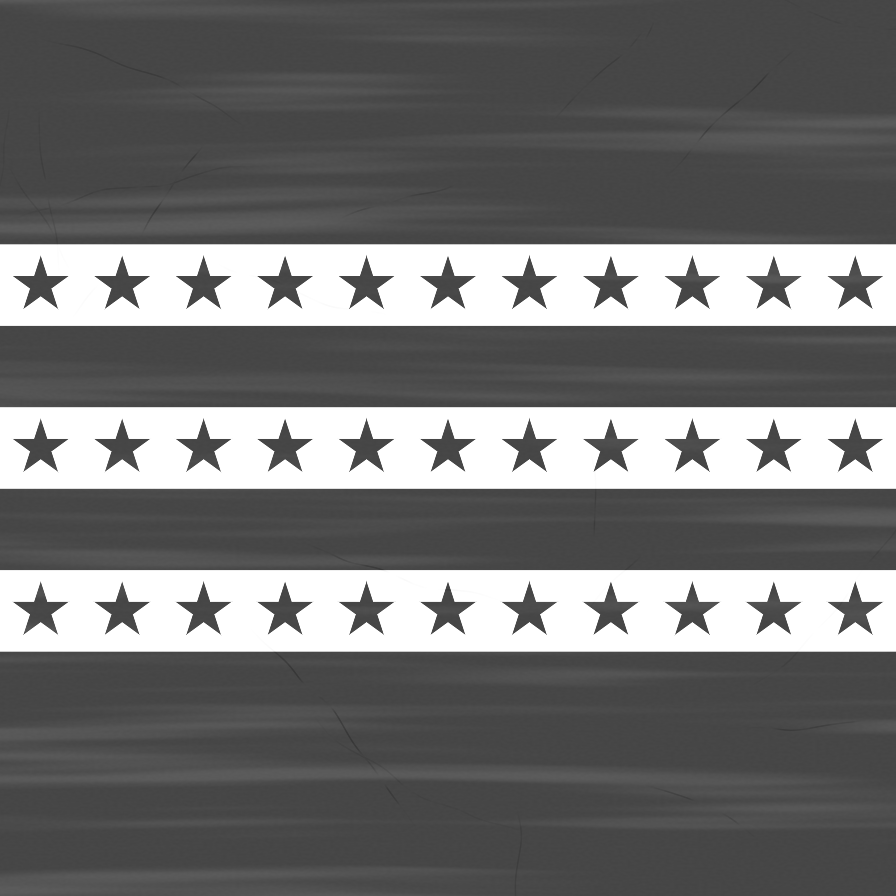
This pattern is drawn by a Shadertoy shader. Its source:

```glsl
// Three white bands with rows of cut-out stars on dark streaked, lightly scratched board.

const float TAU = 6.2831853;
const float CELLS = 11.0;         // cells along each side of the canvas
const float STAR_RADIUS = 0.361;  // in cells
const int SCRATCHES = 22;

float hash(vec2 p) {
    vec3 q = fract(p.xyx * vec3(0.1031, 0.1030, 0.0973));
    q += dot(q, q.yzx + 33.33);
    return fract((q.x + q.y) * q.z);
}

float cornerSlope(vec2 corner, vec2 offset) {
    float angle = TAU * hash(corner + 17.0);
    return dot(vec2(cos(angle), sin(angle)), offset);
}

float gradientNoise(vec2 p) {
    vec2 i = floor(p), f = p - i;
    vec2 u = f * f * f * (f * (f * 6.0 - 15.0) + 10.0);
    vec2 e = vec2(1.0, 0.0);
    float low = mix(cornerSlope(i, f), cornerSlope(i + e.xy, f - e.xy), u.x);
    float high = mix(cornerSlope(i + e.yx, f - e.yx), cornerSlope(i + e.xx, f - e.xx), u.x);
    return mix(low, high, u.y);
}

// Edge coverage of a signed distance, negative inside
float fill(float d, float pixel) {
    return 1.0 - smoothstep(-0.5 * pixel, 0.5 * pixel, d);
}

// Regular five-pointed star, one tip up
float starDistance(vec2 p, float radius) {
    float sector = TAU / 5.0;
    float angle = abs(mod(atan(p.x, p.y) + 0.5 * sector, sector) - 0.5 * sector);
    vec2 q = length(p) * vec2(sin(angle), cos(angle));
    float halfTip = TAU / 20.0;
    return dot(q - vec2(0.0, radius), vec2(cos(halfTip), sin(halfTip)));
}

// Long horizontal streaks with fine grain
float boardShade(vec2 p) {
    p.y += 0.008 * gradientNoise(p * vec2(1.7, 3.0) + 5.0);
    float streak = gradientNoise(p * vec2(1.3, 23.0) + 3.3)
        + 0.7 * gradientNoise(p * vec2(2.1, 52.0) + 41.7)
        + 0.35 * gradientNoise(p * vec2(3.4, 115.0) + 80.2);
    float grain = gradientNoise(p * vec2(190.0, 380.0));
    return 0.275 + 0.08 * smoothstep(-0.05, 0.75, streak) + 0.01 * grain;
}

// One faint curved hairline
float scratch(vec2 p, float seed, float pixel) {
    vec2 center = vec2(hash(vec2(seed, 1.0)), hash(vec2(seed, 2.0)));
    float angle = TAU * hash(vec2(seed, 3.0));
    float reach = mix(0.04, 0.17, hash(vec2(seed, 4.0)));
    float bend = 2.4 * (hash(vec2(seed, 5.0)) - 0.5);
    float strength = mix(0.25, 1.0, hash(vec2(seed, 6.0)));
    vec2 axis = vec2(cos(angle), sin(angle));
    vec2 q = vec2(dot(p - center, axis), dot(p - center, vec2(-axis.y, axis.x)));
    float path = bend * q.x * q.x + 0.012 * gradientNoise(vec2(q.x * 14.0, seed * 3.7));
    float line = 1.0 - smoothstep(0.0002, 0.0004 + pixel, abs(q.y - path));
    float fade = 1.0 - smoothstep(0.5 * reach, reach, abs(q.x));
    float breaks = smoothstep(-0.4, 0.2, gradientNoise(vec2(q.x * 40.0, seed + 0.5)));
    return strength * line * fade * breaks;
}

float scratchWear(vec2 p, float pixel) {
    float wear = 0.0;
    for (int i = 0; i < SCRATCHES; i++) {
        wear = max(wear, scratch(p, float(i) + 7.0, pixel));
    }
    return wear;
}

void mainImage(out vec4 fragColor, in vec2 fragCoord) {
    vec2 uv = fragCoord / iResolution.y;
    float pixel = 1.0 / iResolution.y;

    // Three bands, one cell high and two cells apart
    float row = (uv.y - 0.5) * CELLS;
    row -= 2.0 * clamp(round(0.5 * row), -1.0, 1.0);
    vec2 cell = vec2(fract(uv.x * CELLS) - 0.5, row);
    float band = fill(abs(row) - 0.5, pixel * CELLS);
    float star = fill(starDistance(cell, STAR_RADIUS), pixel * CELLS);
    float paint = band * (1.0 - star);

    float wear = scratchWear(uv, pixel);
    float shade = mix(boardShade(uv), 1.0, paint);
    shade *= 1.0 - wear * mix(0.22, 0.035, paint);
    fragColor = vec4(vec3(shade), 1.0);
}
```
